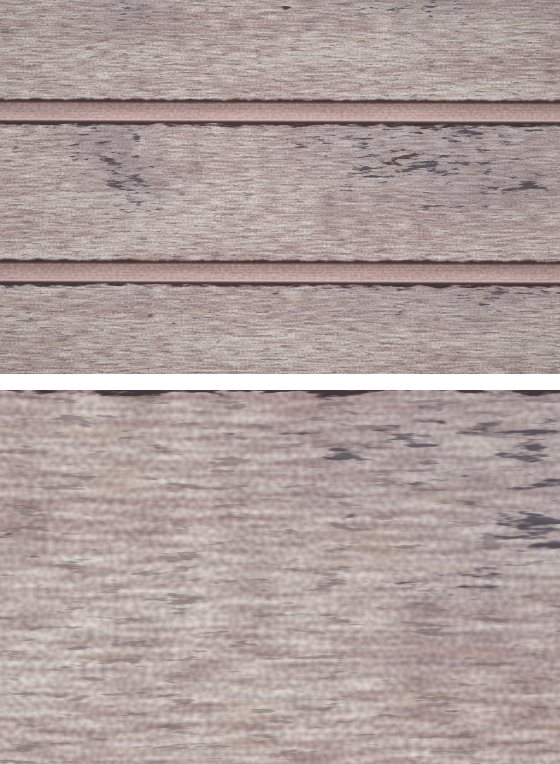
Top, the full canvas; bottom, a detail of the centre.
Write a WebGL 2 fragment shader that draws this texture.

```glsl
#version 300 es
precision highp float;
// Weathered pinkish wood siding: wide horizontal planks parted by moulded grooves.
// The planks repeat with mod; stretched gradient noise gives the grain, and
// thresholded noise under soft masks gives the worn dark flecks and ragged edges.
uniform vec2 u_resolution;
out vec4 fragColor;

vec2 randomGradient(vec2 cell) {
    vec3 q = fract(cell.xyx * vec3(0.1031, 0.1030, 0.0973));
    q += dot(q, q.yzx + 33.33);
    float angle = 6.2832 * fract((q.x + q.y) * q.z);
    return vec2(cos(angle), sin(angle));
}

// Gradient noise, roughly -0.7 to 0.7
float noise(vec2 p) {
    vec2 i = floor(p), f = p - i;
    vec2 u = f * f * f * (f * (f * 6.0 - 15.0) + 10.0);
    vec2 e = vec2(0.0, 1.0);
    float low = mix(dot(randomGradient(i), f),
                    dot(randomGradient(i + e.yx), f - e.yx), u.x);
    float high = mix(dot(randomGradient(i + e.xy), f - e.xy),
                     dot(randomGradient(i + e.yy), f - e.yy), u.x);
    return mix(low, high, u.y);
}

float fbm(vec2 p) {
    float sum = 0.0, gain = 1.0;
    for (int i = 0; i < 4; i++) {
        sum += gain * noise(p);
        p = p * 2.03 + 17.3;
        gain *= 0.55;
    }
    return sum;
}

float bump(float x, float center, float width) {
    float d = (x - center) / width;
    return exp(-d * d);
}

// Where a plank is worn: a narrow patch at left, a broad one at right
float wearMask(float x, float height, float id) {
    float drift = 0.12 * noise(vec2(height * 9.0, id * 3.7 + 0.5));
    float left = bump(x + drift, 0.34, 0.11) * mix(0.7, 1.0, step(-0.5, id));
    float right = bump(x + drift, 1.20, 0.38) * 0.88;
    float low = id < -0.5 ? 0.22 : 0.05 + 0.09 * max(id, 0.0);
    float wobble = 0.07 * noise(vec2(x * 5.0, id + 0.3));
    return (left + right) * smoothstep(low, low + 0.17, height + wobble);
}

vec3 plankColor(vec2 p, float height, float id) {
    vec2 g = p + vec2(id * 7.1, id * 3.3);
    g.y += 0.006 * noise(g * vec2(3.0, 6.0));
    float broad = fbm(g * vec2(1.3, 11.0));
    float grain = fbm(g * vec2(7.0, 105.0));
    float fiber = noise(g * vec2(20.0, 175.0) + 5.0);
    float speck = noise(g * vec2(170.0, 210.0));

    // Pink timber under a pale grey bloom
    float bloom = smoothstep(-0.6, 0.6, 0.6 * broad + 0.5 * grain + 0.5 * fiber);
    vec3 color = mix(vec3(0.665, 0.580, 0.580), vec3(0.765, 0.730, 0.710), bloom);
    color += 0.11 * fiber + 0.13 * speck;
    color = mix(color, vec3(0.68, 0.57, 0.49),
                0.3 * smoothstep(0.25, 0.6, fbm(g * vec2(9.0, 50.0) + 41.0)));

    // Thin dark pores along the grain
    float pore = smoothstep(0.22, 0.6, fbm(g * vec2(22.0, 130.0) + 9.0));
    color = mix(color, vec3(0.45, 0.39, 0.39), 0.55 * pore);

    // Worn blue-grey stains broken into flecks
    float wear = wearMask(p.x, height, id);
    float fleck = fbm(g * vec2(18.0, 88.0) + 23.0) + 0.6 * fbm(g * vec2(3.5, 17.0) + 3.0);
    float stain = smoothstep(0.0, 0.42, fleck + 0.74 * wear - 0.74);
    vec3 stainColor = mix(vec3(0.32, 0.30, 0.34), vec3(0.29, 0.22, 0.20),
                          smoothstep(0.1, 0.5, fbm(g * vec2(5.0, 15.0) + 60.0)));
    color = mix(color, vec3(0.53, 0.49, 0.51), 0.34 * min(wear, 1.0));
    return mix(color, stainColor + 0.08 * fiber, 0.88 * stain);
}

// Recessed strip, shaded by fine lengthwise ridges
vec3 grooveColor(vec2 p, float height) {
    float rise = height / 0.06;
    vec3 color = mix(vec3(0.76, 0.65, 0.64), vec3(0.58, 0.48, 0.47), smoothstep(0.2, 1.0, rise));
    color += 0.018 * sin(height * 800.0);
    color += 0.10 * noise(p * vec2(110.0, 150.0)) + 0.05 * noise(p * vec2(5.0, 60.0));
    float lip = bump(height, 0.0085, 0.0028);
    return mix(color, vec3(0.83, 0.75, 0.71), 0.75 * lip);
}

void main() {
    vec2 p = gl_FragCoord.xy / u_resolution.y;
    float soft = 0.75 / u_resolution.y + 0.0008;

    // Slightly tilted rows; each cell holds a groove below a plank
    float row = p.y + 0.0028 * p.x - 0.243;
    float id = floor(row / 0.43);
    float height = mod(row, 0.43);
    float ragged = 0.0045 * fbm(vec2(p.x * 26.0, id * 5.7 + 0.4));
    float inGroove = 1.0 - smoothstep(-soft, soft, height - 0.059 - 0.4 * ragged);
    vec3 color = mix(plankColor(p, height - 0.06, id), grooveColor(p, height), inGroove);

    // Shadow under the upper plank and the dark chipped edge of the lower one
    float shadow = abs(height - 0.0585 - 0.5 * ragged) - 0.0032 - ragged * 0.6;
    color = mix(color, vec3(0.25, 0.18, 0.17), 0.92 * (1.0 - smoothstep(-soft, 2.0 * soft, shadow)));
    float seam = height > 0.2 ? height - 0.43 : height;
    float chips = 0.009 * fbm(p * vec2(20.0, 90.0) + 31.0) + 0.004 * noise(vec2(p.x * 4.0, id + 0.6));
    float edge = abs(seam + 0.0005) - 0.0042 - (seam < 0.0 ? chips : 0.0);
    color = mix(color, vec3(0.24, 0.18, 0.20), 0.92 * (1.0 - smoothstep(-soft, 2.0 * soft, edge)));

    // Gentle falloff toward the corners
    vec2 c = gl_FragCoord.xy / u_resolution - 0.5;
    color *= 1.02 - 0.24 * dot(c, c);
    fragColor = vec4(color, 1.0);
}
```
